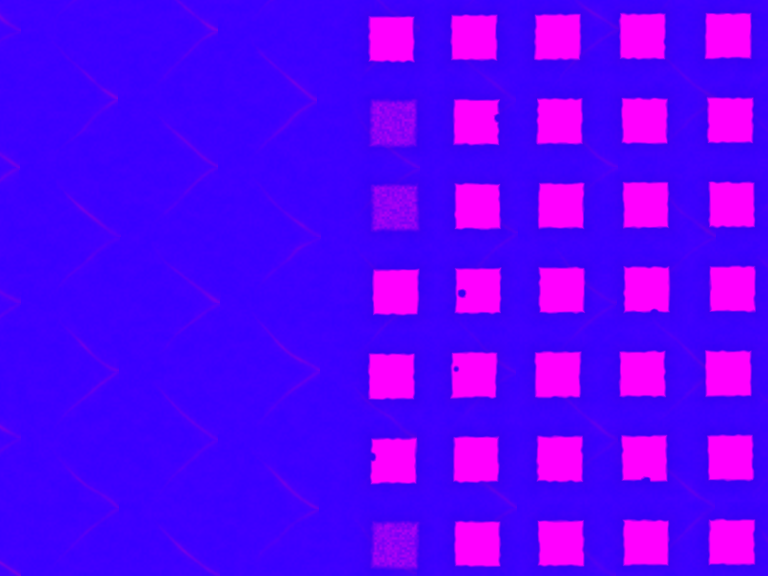
Give the GLSL for this pattern, as a WebGL 1 fragment shader.

```glsl
precision highp float;
// Magenta square tiles in a grid over a blue ground with faint, scale-like ridges.
uniform vec2 u_resolution;

float hash(vec2 p) {
  vec3 q = fract(vec3(p.xyx) * 0.1031);
  q += dot(q, q.yzx + 33.33);
  return fract((q.x + q.y) * q.z);
}

float noise(vec2 p) {
  vec2 i = floor(p), f = fract(p);
  f = f * f * (3.0 - 2.0 * f);
  return mix(mix(hash(i), hash(i + vec2(1.0, 0.0)), f.x),
             mix(hash(i + vec2(0.0, 1.0)), hash(i + 1.0), f.x), f.y);
}

// Curved chevrons pointing right, with alternate columns staggered
float scaleRidges(vec2 p) {
  p += 0.008 * (vec2(noise(p * 22.0), noise(p * 22.0 + 40.0)) - 0.5);
  float column = ceil((p.x - 0.035) / 0.1727);
  float u = 0.035 + column * 0.1727 - p.x;
  float tipY = 0.053 + 0.1195 * mod(column, 2.0);
  float v = mod(p.y - tipY + 0.1183, 0.2366) - 0.1183;
  float d = (abs(v) - 0.55 * u - 2.88 * u * u) * 0.8;
  float along = 1.0 - smoothstep(0.05, 0.125, u);
  float line = exp(-d * d / 0.000012) + 0.3 * exp(-d * d / 0.00015);
  float strength = v < 0.0 ? 1.0 : 0.65;
  return line * along * strength * (0.45 + 0.8 * noise(p * 35.0 + 9.0));
}

// Signed distance to a small chip in a tile
float chip(vec2 p, vec2 center, float radius) {
  return length(p - center) - radius;
}

float chips(vec2 p) {
  float d = chip(p, vec2(0.802, 0.510), 0.006);
  d = min(d, chip(p, vec2(0.865, 0.205), 0.006));
  d = min(d, chip(p, vec2(1.1215, 0.836), 0.007));
  d = min(d, chip(p, vec2(0.7917, 0.6406), 0.003));
  d = min(d, chip(p, vec2(1.137, 0.543), 0.006));
  return min(d, chip(p, vec2(0.646, 0.793), 0.006));
}

// Slightly irregular grid: x is the column, y the row from the top
vec2 tileCenter(vec2 cell) {
  float m = mod(cell.y, 4.0);
  float x = 0.6797 + cell.x * (0.1424 + 0.00095 * cell.x) + m * (0.0042 - 0.0006 * m);
  float y = 0.0642 + 0.1465 * cell.y + 0.001 * (2.0 - cell.x);
  y += cell.x < 0.5 ? 0.0015 : 0.0;
  return vec2(x, y);
}

void main() {
  // Height is 1, y runs downward
  vec2 p = vec2(gl_FragCoord.x, u_resolution.y - gl_FragCoord.y) / u_resolution.y;
  float pixel = 1.0 / u_resolution.y;
  float grain = noise(p * 230.0);
  float mottle = noise(p * vec2(55.0, 75.0));

  // Ground and ridges, fainter among the tiles
  vec3 color = vec3(0.235, 0.0, 1.0);
  color.r += 0.025 * (grain - 0.5) + 0.03 * (mottle - 0.5);
  float ridge = scaleRidges(p) * mix(1.0, 0.6, smoothstep(0.55, 0.68, p.x));
  color += ridge * vec3(0.13, 0.0, -0.05);

  // Nearest tile, with frayed sides
  vec2 cell = clamp(floor((p - vec2(0.6797, 0.0642)) / vec2(0.1464, 0.1465) + 0.5),
                    vec2(0.0), vec2(4.0, 6.0));
  vec2 q = p - tileCenter(cell);
  q += 0.003 * (vec2(noise(p * 110.0), noise(p * 110.0 + 70.0)) - 0.5);
  q.x += 0.03 * (hash(cell + 3.0) - 0.5) * q.y;
  vec2 side = abs(q) - 0.0385;
  float d = length(max(side, 0.0)) + min(max(side.x, side.y), 0.0);

  // Three tiles in the first column are worn
  bool worn = cell.x < 0.5 && (abs(cell.y - 1.5) < 0.6 || cell.y > 5.5);
  float soft = (worn ? 0.005 : 0.0022) + 0.5 * pixel;
  float cover = 1.0 - smoothstep(-soft, soft, d);
  cover *= smoothstep(-0.002, 0.002 + pixel, chips(p) + 0.002 * (grain - 0.5));

  // Darker rim of ground around each tile
  color -= vec3(0.02, 0.0, 0.05) * exp(-max(d, 0.0) * 70.0);
  vec3 tile = worn ? vec3(0.55 + 0.22 * (grain - 0.5), 0.01, 0.97) : vec3(1.0, 0.0, 1.0);
  gl_FragColor = vec4(clamp(mix(color, tile, cover), 0.0, 1.0), 1.0);
}
```
